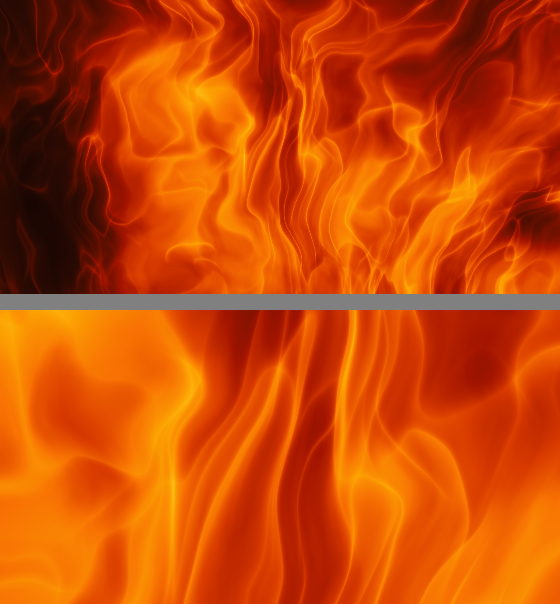
Top: the whole. Bottom: its middle third, enlarged.
This texture is drawn by a Shadertoy shader. Its source:

```glsl
// Billowing fire: leaning translucent flame sheets over a dark, smoky left edge.
#define FLAME_SCALE 2.5    // flame sheets per canvas height
#define STRETCH 0.36       // lengthening of flames along the flow
#define LEAN 0.85          // tilt of the flow at the right, in radians
#define WARP 0.13          // curl of the flow
#define SHEET_GAIN 0.17    // brightness of the flame sheets
#define WISP_GAIN 0.17     // brightness of the thin filaments
#define CLOUD_GAIN 0.27    // contrast of the soft glow
#define STREAK_GAIN 0.07   // contrast of the fine streaks
#define EDGE_SHARPNESS 38.0
#define SHEETS 8
#define WISPS 5

const vec3 FIRE[8] = vec3[8](
    vec3(0.08, 0.02, 0.01), vec3(0.17, 0.04, 0.01),
    vec3(0.38, 0.06, 0.00), vec3(0.64, 0.08, 0.00),
    vec3(0.85, 0.23, 0.00), vec3(0.97, 0.44, 0.01),
    vec3(0.99, 0.64, 0.01), vec3(1.00, 0.80, 0.13));

vec2 gradient(vec2 cell) {
    vec3 h = fract(cell.xyx * vec3(0.1031, 0.1030, 0.0973));
    h += dot(h, h.yzx + 33.33);
    float angle = 6.2832 * fract((h.x + h.y) * h.z);
    return vec2(cos(angle), sin(angle));
}

// Gradient noise, roughly -1 to 1
float noise(vec2 p) {
    vec2 i = floor(p), f = p - i;
    vec2 u = f * f * f * (f * (f * 6.0 - 15.0) + 10.0);
    vec2 e = vec2(0.0, 1.0);
    float low = mix(dot(gradient(i), f), dot(gradient(i + e.yx), f - e.yx), u.x);
    float high = mix(dot(gradient(i + e), f - e), dot(gradient(i + 1.0), f - 1.0), u.x);
    return 1.5 * mix(low, high, u.y);
}

float fbm(vec2 p) {
    float sum = 0.0, gain = 0.6;
    for (int i = 0; i < 5; i++) {
        sum += gain * noise(p);
        p = mat2(1.6, 1.2, -1.2, 1.6) * p + 7.3;
        gain *= 0.52;
    }
    return sum;
}

// Soft spot that is one at its centre
float glow(vec2 p, vec2 centre, vec2 size) {
    vec2 d = (p - centre) / size;
    return exp(-dot(d, d));
}

vec2 curl(vec2 p) {
    vec2 sum = vec2(noise(p * 2.1 + 3.7), noise(p * 2.3 + 41.2));
    sum += 0.4 * vec2(noise(p * 5.0 + 17.0), noise(p * 4.6 + 29.0));
    return sum + 0.14 * vec2(noise(p * 10.0 + 61.0), noise(p * 9.0 + 73.0));
}

// Leaning coordinates: x across the flames, y along them
vec2 lean(vec2 p) {
    float angle = LEAN * smoothstep(0.9, 1.9, p.x);
    vec2 pivot = vec2(1.6, 0.45), d = p - pivot;
    float c = cos(angle), s = sin(angle);
    return pivot + vec2(c * d.x - s * d.y, s * d.x + c * d.y);
}

// Overlapping sheets, each crisp on one side and fading on the other
float flameSheets(vec2 q) {
    float sum = 0.0;
    for (int i = 0; i < SHEETS; i++) {
        float k = float(i);
        float scale = FLAME_SCALE * (0.75 + 0.33 * k);
        vec2 s = q * scale * vec2(1.0, STRETCH) + vec2(13.7, 5.3) * k;
        float n = noise(s) + 0.12 * noise(s * 2.7 + 9.0);
        n *= mod(k, 2.0) < 0.5 ? 1.0 : -1.0;
        float sharp = EDGE_SHARPNESS * (0.3 + 0.1 * k);
        float sheet = n > 0.0 ? exp(-5.5 * n) : exp(sharp * n);
        float mask = smoothstep(-0.2, 0.5, noise(q * vec2(3.0, 2.0) + 19.1 * k));
        sum += sheet * mask;
    }
    return sum - 0.09 * float(SHEETS);
}

// Thin bright strands, sparse and broken
float wisps(vec2 q) {
    float sum = 0.0;
    for (int i = 0; i < WISPS; i++) {
        float k = float(i);
        vec2 s = q * (3.0 + 1.1 * k) * vec2(1.0, 0.4) + 31.0 + 11.0 * k;
        float n = noise(s) + 0.1 * noise(s * 2.9);
        float mask = smoothstep(0.1, 0.6, noise(q * vec2(3.4, 2.6) + 53.0 + 8.0 * k));
        sum += exp(-32.0 * abs(n)) * mask;
    }
    return sum;
}

// Broad layout of hot and cool regions
float baseHeat(vec2 p, float lit) {
    float heat = mix(0.11, 0.57, lit);
    heat -= 0.13 * smoothstep(0.45, 1.0, p.y) * smoothstep(0.75, 1.1, p.x);
    heat += 0.10 * glow(p, vec2(1.10, 0.15), vec2(0.65, 0.40));
    heat += 0.11 * glow(p, vec2(0.64, 0.70), vec2(0.15, 0.45));
    heat -= 0.18 * glow(p, vec2(1.27, 0.54), vec2(0.15, 0.08));
    heat -= 0.34 * glow(p, vec2(1.84, 0.20), vec2(0.15, 0.10));
    float rise = p.y - 0.34 - 0.75 * pow(max(p.x - 1.4, 0.0), 1.7);
    float stream = rise > 0.0 ? exp(-14.0 * rise) : exp(30.0 * rise);
    return heat + 0.20 * stream * smoothstep(1.2, 1.6, p.x);
}

vec3 fireColour(float heat) {
    float t = clamp(heat, 0.0, 0.999) * 7.0;
    int stop = int(t);
    return mix(FIRE[stop], FIRE[stop + 1], fract(t));
}

void mainImage(out vec4 fragColor, in vec2 fragCoord) {
    vec2 p = fragCoord / iResolution.y;
    vec2 swirl = WARP * curl(p);
    vec2 q = lean(p) + swirl;
    float boundary = p.x - 0.08 * p.y + 0.16 * noise(p * vec2(2.5, 2.0) + 5.0);
    float lit = smoothstep(-0.05, 0.64, boundary);

    float heat = baseHeat(p + 0.4 * swirl, lit);
    float strength = mix(0.4, 1.0, lit);
    heat += strength * CLOUD_GAIN * fbm(q * vec2(3.0, 1.7) + 2.0);
    heat += strength * SHEET_GAIN * flameSheets(q);
    heat += strength * STREAK_GAIN * fbm(q * vec2(15.0, 4.0) + 87.0);
    heat += WISP_GAIN * wisps(q);

    // Ease the hottest parts into yellow
    heat -= 0.4 * max(heat - 0.76, 0.0);
    fragColor = vec4(fireColour(heat), 1.0);
}
```
